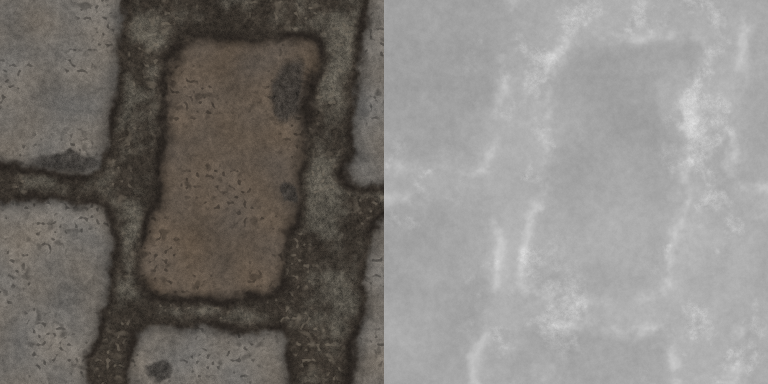
Reproduce this texture procedurally as a Shadertoy shader.

```glsl
// Worn cobblestones shown as two square maps: surface colour on the left,
// pale grey roughness on the right. Both share one layout of sheared rounded
// boxes, roughened by layered gradient noise.

const vec3 GREY_STONE = vec3(0.445, 0.425, 0.400);
const vec3 BROWN_STONE = vec3(0.375, 0.332, 0.290);
const vec3 DARK_SOIL = vec3(0.222, 0.200, 0.176);
const vec3 PALE_MORTAR = vec3(0.345, 0.328, 0.295);
const vec3 CREVICE = vec3(0.150, 0.132, 0.118);
const vec3 GRIT = vec3(0.46, 0.425, 0.375);
const vec3 CHIP = vec3(0.205, 0.195, 0.185);

// Stones: centre and half size
const vec4 STONES[6] = vec4[6](
    vec4(0.600, 0.565, 0.185, 0.335), vec4(0.050, 0.880, 0.260, 0.310),
    vec4(0.000, 0.180, 0.265, 0.300), vec4(0.525, -0.10, 0.200, 0.245),
    vec4(1.140, 0.860, 0.195, 0.345), vec4(1.130, 0.100, 0.205, 0.315));

// Chipped hollows: centre and radii
const vec4 CHIPS[4] = vec4[4](
    vec4(0.760, 0.755, 0.052, 0.085), vec4(0.170, 0.590, 0.100, 0.026),
    vec4(0.417, 0.030, 0.036, 0.022), vec4(0.740, 0.490, 0.026, 0.032));

vec2 gradient(vec2 cell) {
    float angle = 6.2832 * fract(sin(dot(cell, vec2(127.1, 311.7))) * 43758.5);
    return vec2(cos(angle), sin(angle));
}

float gradientNoise(vec2 p) {
    vec2 i = floor(p), f = p - i;
    vec2 u = f * f * f * (f * (f * 6.0 - 15.0) + 10.0);
    vec2 e = vec2(1.0, 0.0);
    float low = mix(dot(gradient(i), f), dot(gradient(i + e), f - e), u.x);
    float high = mix(dot(gradient(i + e.yx), f - e.yx),
                     dot(gradient(i + 1.0), f - 1.0), u.x);
    return mix(low, high, u.y);
}

float fbm(vec2 p, float gain) {
    float sum = 0.0, amplitude = 1.0;
    for (int i = 0; i < 5; i++) {
        sum += amplitude * gradientNoise(p);
        p = mat2(1.6, 1.2, -1.2, 1.6) * p + 7.3;
        amplitude *= gain;
    }
    return sum;
}

float roundedBox(vec2 p, vec2 halfSize, float radius) {
    vec2 q = abs(p) - halfSize + radius;
    return length(max(q, 0.0)) + min(max(q.x, q.y), 0.0) - radius;
}

// Distance to the nearest stone (x) and its index (y)
vec2 nearestStone(vec2 p) {
    vec2 nearest = vec2(10.0, 0.0);
    for (int i = 0; i < 6; i++) {
        vec2 q = p - STONES[i].xy;
        q.x -= 0.15 * q.y;
        q.y += 0.07 * q.x * step(0.5, float(i));
        float d = roundedBox(q, STONES[i].zw, 0.045);
        if (d < nearest.x) nearest = vec2(d, float(i));
    }
    return nearest;
}

float chipMask(vec2 p) {
    float mask = 0.0;
    for (int i = 0; i < 4; i++) {
        float r = length((p - CHIPS[i].xy) / CHIPS[i].zw);
        mask = max(mask, 1.0 - smoothstep(0.65, 1.1, r));
    }
    return mask;
}

// Rounded specks of mixed sizes
float speckMask(vec2 p) {
    float coarse = smoothstep(0.22, 0.48, gradientNoise(p * 34.0));
    float fine = smoothstep(0.18, 0.45, gradientNoise(p * 73.0 + 9.0));
    return max(0.75 * coarse, fine);
}

vec3 cobbleColour(vec2 p, vec2 stone, float chip) {
    float d = stone.x;
    float blotch = fbm(p * 6.0, 0.6);
    float grain = fbm(p * 50.0 + 3.0, 0.85);
    float brown = 1.0 - step(0.5, stone.y);

    // Stone faces, darkening towards their rounded rims
    vec3 face = mix(GREY_STONE, BROWN_STONE, brown);
    face *= 1.0 + 0.17 * blotch + 0.13 * grain;
    face += vec3(0.03, 0.012, -0.008) * gradientNoise(p * 9.0 + 20.0);
    face *= mix(0.78, 1.0, smoothstep(0.0, 0.04, -d));
    face *= 1.0 - 0.3 * speckMask(p + 5.0) * smoothstep(0.0, 0.4, blotch + 0.1);
    face = mix(face, CHIP * (1.0 + 0.35 * grain), chip * 0.75);

    // Joint of soil, mortar patches and scattered grit
    float patches = smoothstep(-0.25, 0.4, fbm(p * 5.0 + 11.0, 0.6));
    vec3 joint = mix(DARK_SOIL, PALE_MORTAR, patches * smoothstep(0.005, 0.04, d));
    joint *= 1.0 + 0.26 * grain + 0.15 * blotch;
    float grit = speckMask(p) * smoothstep(-0.25, 0.25, blotch);
    joint = mix(joint, GRIT, 0.6 * grit * smoothstep(0.005, 0.03, d));

    // Crevice that fades in and out along the outline
    vec3 colour = mix(face, joint, smoothstep(-0.010, 0.010, d));
    float depth = smoothstep(-0.5, 0.3, fbm(p * 8.0 + 43.0, 0.6));
    float crevice = exp(-pow((d - 0.006) / 0.013, 2.0));
    return mix(colour, CREVICE * (1.0 + 0.2 * grain), 0.85 * crevice * depth);
}

float roughness(vec2 p, vec2 stone, float chip) {
    float d = stone.x;
    float cloud = fbm(p * 4.0 + 31.0, 0.65);
    float grain = fbm(p * 42.0 + 5.0, 0.8);
    float value = mix(0.645, 0.682, smoothstep(-0.05, 0.03, d));

    // Pale rim and worn patches, both broken by noise
    float broken = smoothstep(-0.25, 0.45, fbm(p * 7.0 + 61.0, 0.6));
    float rim = exp(-pow((d - 0.006) / 0.017, 2.0));
    float worn = smoothstep(0.1, 0.6, fbm(p * 5.5 + 83.0, 0.7));
    value += 0.085 * rim * broken + 0.02 * chip;
    value += worn * (0.05 + 0.035 * grain) * smoothstep(-0.12, 0.0, d);
    value += 0.045 * cloud + 0.022 * grain;
    return value + 0.025 * (p.x - p.y);
}

void mainImage(out vec4 fragColor, in vec2 fragCoord) {
    vec2 canvas = fragCoord / iResolution.xy * vec2(2.0, 1.0);
    float rightMap = step(1.0, canvas.x);
    vec2 p = vec2(canvas.x - rightMap, canvas.y);

    // Uneven outlines shared by both maps
    vec2 warp = vec2(fbm(p * 6.0, 0.6), fbm(p * 6.0 + 17.0, 0.6));
    vec2 stone = nearestStone(p + 0.03 * warp);
    float chip = chipMask(p + 0.03 * warp);

    vec3 colour = cobbleColour(p, stone, chip);
    colour = mix(colour, vec3(roughness(p, stone, chip)), rightMap);
    fragColor = vec4(clamp(colour, 0.0, 1.0), 1.0);
}
```
